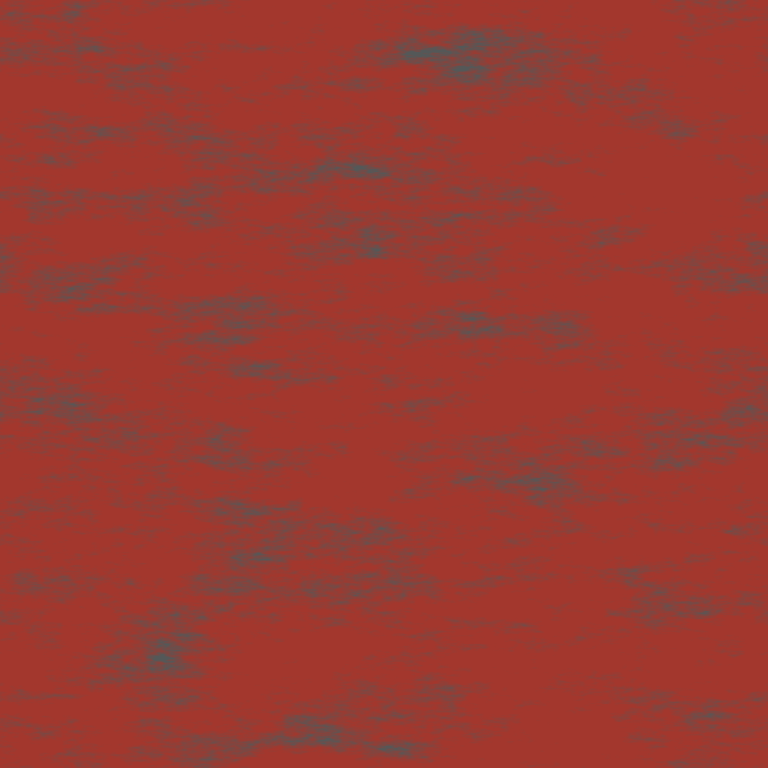
This texture is drawn by a WebGL 2 fragment shader. Its source:

```glsl
#version 300 es
precision highp float;
// Red paint worn away in fine horizontal streaks that show grey beneath.
// Stretched, wrapping gradient noise is summed over octaves; only its upper
// half becomes wear, so that faint scratches gather into broad smoky bands.

uniform vec2 u_resolution;
out vec4 fragColor;

// Pseudo-random bits for a lattice cell.
uint cellHash(ivec2 cell, int seed) {
    uint h = uint(cell.x) * 1597u + uint(cell.y) * 51749u + uint(seed) * 7919u;
    h = (h ^ (h >> 15)) * 739391u;
    h = (h ^ (h >> 13)) * 974711u;
    return h ^ (h >> 16);
}

// One wrapped lattice corner: a gradient along an axis plus a height,
// which squares the grain up with the lattice.
float corner(ivec2 cell, ivec2 offset, vec2 local, ivec2 period, int seed) {
    uint h = cellHash((cell + offset) % period, seed);
    vec2 away = local - vec2(offset);
    float slope = (h & 2u) == 0u ? away.x : away.y;
    float height = float((h >> 2) & 1023u) / 511.5 - 1.0;
    return ((h & 1u) == 0u ? slope : -slope) + 0.4 * height;
}

// Gradient noise that repeats after a whole number of cells.
float wrappedNoise(vec2 p, ivec2 period, int seed) {
    ivec2 cell = ivec2(floor(p));
    vec2 f = fract(p);
    vec2 s = f * f * f * (f * (f * 6.0 - 15.0) + 10.0);
    float low = mix(corner(cell, ivec2(0, 0), f, period, seed),
                    corner(cell, ivec2(1, 0), f, period, seed), s.x);
    float high = mix(corner(cell, ivec2(0, 1), f, period, seed),
                     corner(cell, ivec2(1, 1), f, period, seed), s.x);
    return mix(low, high, s.y);
}

// Octaves of horizontally stretched noise, scaled to unit deviation.
float streaks(vec2 uv) {
    float sum = 0.0;
    float amplitude = 1.0;
    ivec2 period = ivec2(4, 13);
    for (int octave = 0; octave < 6; octave++) {
        // Shifting each octave keeps the lattices from lining up.
        vec2 shift = vec2(0.37, 0.61) * float(octave + 1);
        sum += amplitude * wrappedNoise(uv * vec2(period) + shift, period, octave + 3);
        amplitude *= 0.86;
        period *= 2;
    }
    return sum / 0.502;
}

void main() {
    vec2 uv = gl_FragCoord.xy / u_resolution;

    // Wear starts just below the mean and steepens in the deepest streaks.
    float depth = max(streaks(uv) + 0.38, 0.0);
    float wear = min(depth * (0.13 + 0.04 * depth), 1.0);

    vec3 paint = vec3(0.64, 0.215, 0.175);
    vec3 bareGrey = vec3(0.33, 0.345, 0.345);
    fragColor = vec4(mix(paint, bareGrey, wear), 1.0);
}
```
